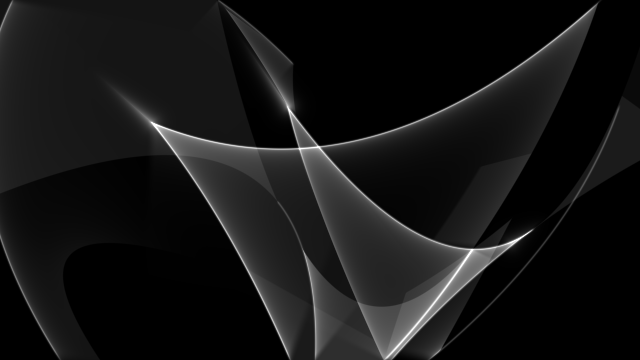
Reproduce this background procedurally as a WebGL 2 fragment shader.

```glsl
#version 300 es
precision highp float;
uniform vec2 u_resolution;
out vec4 fragColor;

// Tuning, in units of canvas height
const float LINE_WIDTH = 0.0027;
const float LINE_LIGHT = 0.38;
const float VEIL_LIGHT = 0.50;
const float BODY_LIGHT = 0.065;
const float TAIL_WIDTH = 0.014;
const vec3 TINT = vec3(1.0);

// Joints shared by several folds
const vec2 LEFT_CUSP = vec2(0.421, 0.660);
const vec2 MID_CUSP = vec2(0.799, 0.704);
const vec2 RIGHT_CUSP = vec2(1.481, 0.363);
const vec2 CROSSING = vec2(1.3125, 0.308);
const vec2 WING_TIP = vec2(1.662, 0.993);
const vec2 FIN_TIP = vec2(1.720, 0.704);
const vec2 SPIKE_TIP = vec2(0.771, 0.440);
const vec2 CORNER = vec2(0.815, 0.822);

// Parabola from a through m to c: x = distance, positive on the bulging side; y = parameter
vec2 arc(vec2 p, vec2 a, vec2 m, vec2 c) {
    vec2 control = 2.0 * m - 0.5 * (a + c);
    mat2 toCurve = inverse(mat2(2.0 * (control - a), a - 2.0 * control + c));
    vec2 q = toCurve * (p - a);
    vec2 gradient = vec2(2.0 * q.x, -1.0) * toCurve;
    return vec2((q.x * q.x - q.y) / length(gradient), q.x);
}

// Antialiased half plane
float cover(float d) {
    float pixel = 0.8 / u_resolution.y;
    return smoothstep(-pixel, pixel, d);
}

float span(float t) {
    return smoothstep(-0.01, 0.015, t) * smoothstep(1.02, 0.97, t);
}

float line(vec2 e) {
    float d = e.x / LINE_WIDTH;
    return LINE_LIGHT * exp(-d * d) * span(e.y);
}

// Light that falls off on one side of a fold
float veil(vec2 e, float side, float reach) {
    float d = max(e.x * side, 0.0);
    float falloff = sqrt(LINE_WIDTH / (d + LINE_WIDTH)) * exp(-d / reach);
    return VEIL_LIGHT * falloff * cover(e.x * side) * span(e.y);
}

// Soft comet that brightens from tail to head
float comet(vec2 p, vec2 tail, vec2 head, float width) {
    vec2 axis = head - tail;
    float h = clamp(dot(p - tail, axis) / dot(axis, axis), 0.0, 1.0);
    return h * h * exp(-length(p - tail - axis * h) / width);
}

void main() {
    vec2 p = gl_FragCoord.xy / u_resolution.y;
    p.x += 0.5 * (16.0 / 9.0 - u_resolution.x / u_resolution.y);

    // Folds of the cloth
    vec2 crest = arc(p, LEFT_CUSP, vec2(1.030, 0.620), WING_TIP);
    vec2 flank = arc(p, LEFT_CUSP, vec2(0.625, 0.361), vec2(0.806, 0.0));
    vec2 sweep = arc(p, MID_CUSP, vec2(1.169, 0.347), RIGHT_CUSP);
    vec2 pleat = arc(p, MID_CUSP, vec2(0.898, 0.394), vec2(1.065, 0.0));
    vec2 wing = arc(p, WING_TIP, vec2(1.516, 0.648), CROSSING);
    vec2 stem = arc(p, CROSSING, vec2(1.199, 0.150), vec2(1.069, 0.0));
    vec2 stemOuter = arc(p, RIGHT_CUSP, vec2(1.275, 0.192), vec2(1.088, 0.0));
    vec2 fin = arc(p, FIN_TIP, vec2(1.523, 0.340), vec2(1.192, 0.0));
    vec2 finTop = arc(p, FIN_TIP, vec2(1.569, 0.530), vec2(1.400, 0.375));
    vec2 finRoot = arc(p, vec2(1.412, 0.375), vec2(1.301, 0.167), vec2(1.208, 0.0));
    vec2 spike = arc(p, SPIKE_TIP, vec2(0.854, 0.259), vec2(0.875, 0.0));
    vec2 pocket = arc(p, SPIKE_TIP, vec2(1.019, 0.153), CROSSING);
    vec2 rim = arc(p, vec2(0.035, 1.0), vec2(-0.042, 0.525), vec2(0.167, 0.0));
    vec2 hollow = arc(p, vec2(0.556, 0.278), vec2(0.197, 0.294), vec2(0.278, 0.0));
    vec2 brow = arc(p, vec2(0.606, 1.0), vec2(0.715, 0.916), CORNER);
    vec2 browEnd = arc(p, CORNER, vec2(0.815, 0.741), vec2(0.826, 0.664));
    vec2 ridge = arc(p, vec2(0.625, 0.977), vec2(0.722, 0.833), MID_CUSP);

    // Central body, split by the pleat
    float underCrest = cover(crest.x) * cover(flank.x);
    float underSweep = cover(sweep.x) * cover(-pleat.x) * cover(stemOuter.x);
    float leftBody = underCrest * cover(pleat.x) * step(p.y, 0.66);
    float light = BODY_LIGHT * leftBody;
    light += veil(flank, 1.0, 0.20) * cover(crest.x) * cover(pleat.x);
    light += veil(crest, 1.0, 0.13) * cover(-wing.x);
    light += underSweep * (BODY_LIGHT + veil(sweep, 1.0, 0.25));
    light += 0.7 * veil(pleat, -1.0, 0.10) * cover(sweep.x) * cover(-stem.x);
    light += line(crest) + line(flank) + line(sweep);
    light += line(pleat) * smoothstep(0.5, 0.0, pleat.y);

    // Wing sheet
    float wingSheet = cover(crest.x) * cover(-wing.x) * cover(-sweep.x) * span(wing.y);
    light += wingSheet * 0.13 * exp(min(wing.x, 0.0) / 0.08);
    float facet = cover(0.26 * p.x - p.y + 0.19) * smoothstep(-0.11, -0.10, wing.x);
    light += wingSheet * 0.05 * facet;

    // Spike and pocket
    float inPocket = cover(pocket.x) * cover(spike.x) * cover(-stem.x);
    light += inPocket * (0.08 + 0.06 * cover(-pleat.x) + veil(spike, 1.0, 0.10));
    light += 0.5 * line(spike);
    light += 0.035 * leftBody * cover(0.365 - 0.39 * (p.x - 0.255) - 0.7 * p.y - 0.02);

    // Stem strip
    float strip = cover(stem.x) * cover(stemOuter.x) * cover(sweep.x);
    light += strip * (0.04 + veil(stem, 1.0, 0.08) + 0.5 * veil(stemOuter, 1.0, 0.05));
    light += 0.7 * veil(stem, -1.0, 0.12) * cover(sweep.x);
    light += line(stem) + 0.8 * line(stemOuter);

    // Right fin
    float inFin = cover(-fin.x) * cover(finTop.x) * cover(-finRoot.x) * span(fin.y);
    light += inFin * (0.05 + 0.07 * smoothstep(0.15, 0.55, p.y));
    light += veil(fin, -1.0, 0.12) * cover(finTop.x) * cover(-finRoot.x);
    light += 0.6 * line(fin);

    // Left sheet around its hollow
    float leftSheet = cover(-rim.x) * cover(hollow.x) * cover(-flank.x);
    light += leftSheet * 0.06 * exp(-max(hollow.x, 0.0) / 0.09) * smoothstep(0.58, 0.15, p.x);
    light += 0.65 * veil(rim, -1.0, 0.14) * cover(hollow.x);
    light += 0.7 * line(rim);

    // Upper sheet
    float upper = cover(-brow.x) * cover(browEnd.x) * cover(ridge.x) * smoothstep(0.66, 0.72, p.y);
    light += upper * (0.06 + 0.5 * veil(ridge, 1.0, 0.12));
    light += 0.35 * veil(brow, -1.0, 0.06) + 0.4 * line(brow);

    // Glows running into the cusps
    light += 0.50 * comet(p, vec2(0.24, 0.82), LEFT_CUSP, TAIL_WIDTH);
    light += 0.55 * comet(p, vec2(0.63, 0.95), MID_CUSP, TAIL_WIDTH);
    light += 0.30 * comet(p, vec2(1.53, 0.41), vec2(1.42, 0.325), TAIL_WIDTH);

    fragColor = vec4(TINT * clamp(light, 0.0, 1.0), 1.0);
}
```
